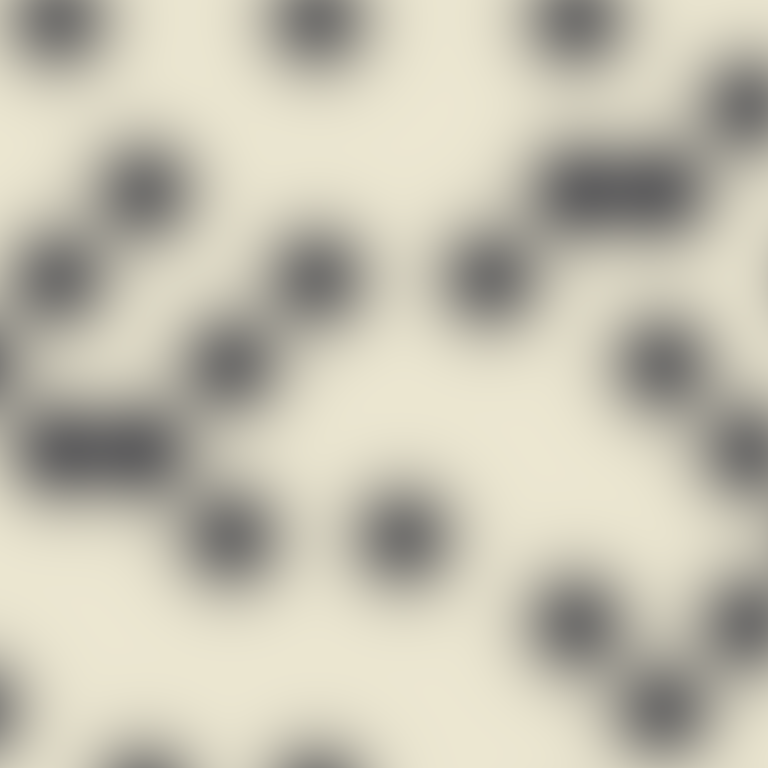
This pattern is drawn by a Shadertoy shader. Its source:

```glsl
// Soft dark blots on cream paper: a square grid where some cells hold a dot.
// Dots sit where a cell's random rank beats its four neighbours, plus a few
// strays that form merged clumps; each dot adds a Gaussian of ink.

const float PITCH = 0.1125;              // grid spacing, in canvas units
const vec2  GRID_SHIFT = vec2(0.0192);   // lower left corner of cell (0, 0)
const float DOT_SIGMA = 0.475;           // blur radius, in cells
const float DOT_INK = 0.72;              // ink at the heart of a lone dot
const float STRAY_CHANCE = 0.07;         // share of other cells that get a dot
const vec2  STRAY_SEED = vec2(57.0, 23.0);
const int   REACH = 2;                   // cells searched on each side

const vec3 PAPER = vec3(0.925, 0.905, 0.820);
const vec3 INK   = vec3(0.270, 0.270, 0.290);

float hash(vec2 p) {
    return fract(sin(dot(p, vec2(127.1, 311.7))) * 43758.5453);
}

// 1.0 if the cell holds a dot, else 0.0
float hasDot(vec2 cell) {
    float rank = hash(cell);
    float rival = max(max(hash(cell + vec2(1.0, 0.0)), hash(cell - vec2(1.0, 0.0))),
                      max(hash(cell + vec2(0.0, 1.0)), hash(cell - vec2(0.0, 1.0))));
    bool stray = hash(cell + STRAY_SEED) < STRAY_CHANCE;
    return (rank > rival || stray) ? 1.0 : 0.0;
}

// Sum of the Gaussian blots around a point given in cells
float inkAmount(vec2 p) {
    vec2 home = floor(p);
    float ink = 0.0;
    for (int y = -REACH; y <= REACH; y++) {
        for (int x = -REACH; x <= REACH; x++) {
            vec2 cell = home + vec2(float(x), float(y));
            vec2 d = (p - cell - 0.5) / DOT_SIGMA;
            ink += hasDot(cell) * exp(-0.5 * dot(d, d));
        }
    }
    return min(DOT_INK * ink, 1.0);
}

void mainImage(out vec4 fragColor, in vec2 fragCoord) {
    vec2 uv = fragCoord / min(iResolution.x, iResolution.y);
    float ink = inkAmount((uv - GRID_SHIFT) / PITCH);
    fragColor = vec4(mix(PAPER, INK, ink), 1.0);
}
```
